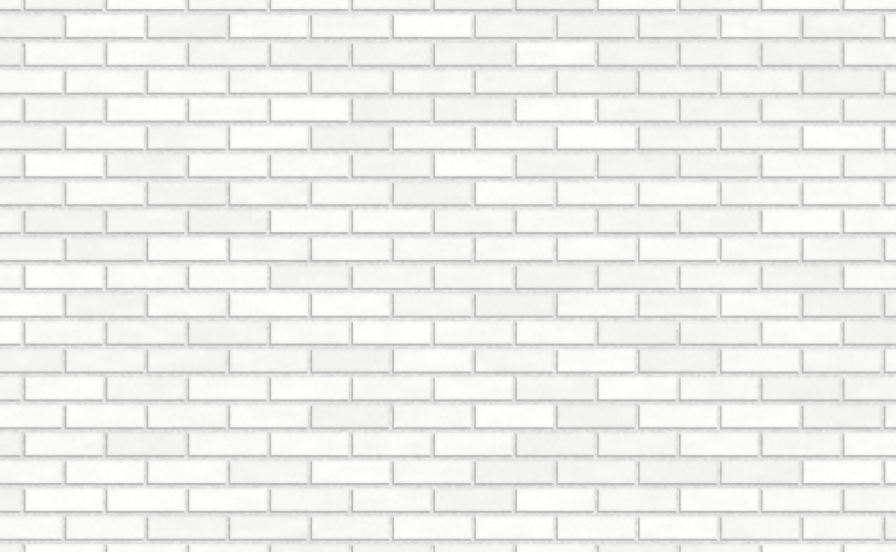
Give the GLSL for this texture, as a Shadertoy shader.

```glsl
const vec2 REPEATS = vec2(10.94, 19.8);         // bricks across, courses down
const vec2 OFFSET = vec2(-0.285, 0.62);         // phase of the bond, in cells
const float CELL_ASPECT = 2.92;                 // cell width over course height
const vec2 BRICK_HALF = vec2(1.385, 0.405);     // in course heights
const float CORNER_RADIUS = 0.025;
const vec2 SHADOW_SHIFT = vec2(-0.045, -0.06);
const float SHADOW_BLUR = 0.055;
const vec3 BRICK_DARK = vec3(0.953, 0.953, 0.945);
const vec3 BRICK_LIGHT = vec3(0.995, 0.995, 0.99);
const vec3 MORTAR_COLOR = vec3(0.89, 0.89, 0.89);
const vec3 SHADOW_COLOR = vec3(0.74, 0.74, 0.74);
const float EDGE_SHADE = 0.035;
const float BRICK_GRAIN = 0.014;
const float MORTAR_GRAIN = 0.08;

float hash21(vec2 p) {
    vec3 h = fract(vec3(p.x, p.y, p.x) * 0.1031);
    h += dot(h, h.yzx + 33.33);
    return fract((h.x + h.y) * h.z);
}

float valueNoise(vec2 p) {
    vec2 cell = floor(p);
    vec2 f = fract(p);
    f = f * f * (3.0 - 2.0 * f);
    float low = mix(hash21(cell), hash21(cell + vec2(1.0, 0.0)), f.x);
    float high = mix(hash21(cell + vec2(0.0, 1.0)), hash21(cell + vec2(1.0, 1.0)), f.x);
    return mix(low, high, f.y);
}

float roundBox(vec2 p, vec2 halfSize, float radius) {
    vec2 d = abs(p) - halfSize + radius;
    return length(max(d, 0.0)) + min(max(d.x, d.y), 0.0) - radius;
}

void mainImage(out vec4 fragColor, in vec2 fragCoord) {
    // Running bond: every other course slides by half a brick
    vec2 grid = fragCoord / iResolution.xy * REPEATS + OFFSET;
    grid.x -= 0.5 * mod(floor(grid.y), 2.0);
    vec2 brickId = floor(grid) + 40.0;
    vec2 p = (fract(grid) - 0.5) * vec2(CELL_ASPECT, 1.0);
    vec2 wall = (grid + 40.0) * vec2(CELL_ASPECT, 1.0);
    float pixel = REPEATS.y / iResolution.y;

    // Mortar with fine speckle
    float grain = valueNoise(wall * 9.0) - 0.5;
    vec3 color = MORTAR_COLOR + MORTAR_GRAIN * grain;

    // Shadow cast below and to the left of the brick
    float shadowDist = roundBox(p - SHADOW_SHIFT, BRICK_HALF, CORNER_RADIUS);
    float shadow = 1.0 - smoothstep(-0.4 * SHADOW_BLUR, SHADOW_BLUR, shadowDist);
    color = mix(color, SHADOW_COLOR + 0.5 * MORTAR_GRAIN * grain, shadow);

    // Brick face: own tone, soft clouding, fine grain and shaded rim
    float dist = roundBox(p, BRICK_HALF, CORNER_RADIUS);
    float cloud = valueNoise(wall * vec2(1.3, 2.5) + 17.0) - 0.5;
    float tone = clamp(hash21(brickId) + 0.5 * cloud, 0.0, 1.0);
    vec3 face = mix(BRICK_DARK, BRICK_LIGHT, tone) + BRICK_GRAIN * grain;
    face -= EDGE_SHADE * smoothstep(-0.13, 0.0, dist);
    float coverage = clamp(0.5 - dist / pixel, 0.0, 1.0);
    color = mix(color, face, coverage);

    fragColor = vec4(clamp(color, 0.0, 1.0), 1.0);
}
```
